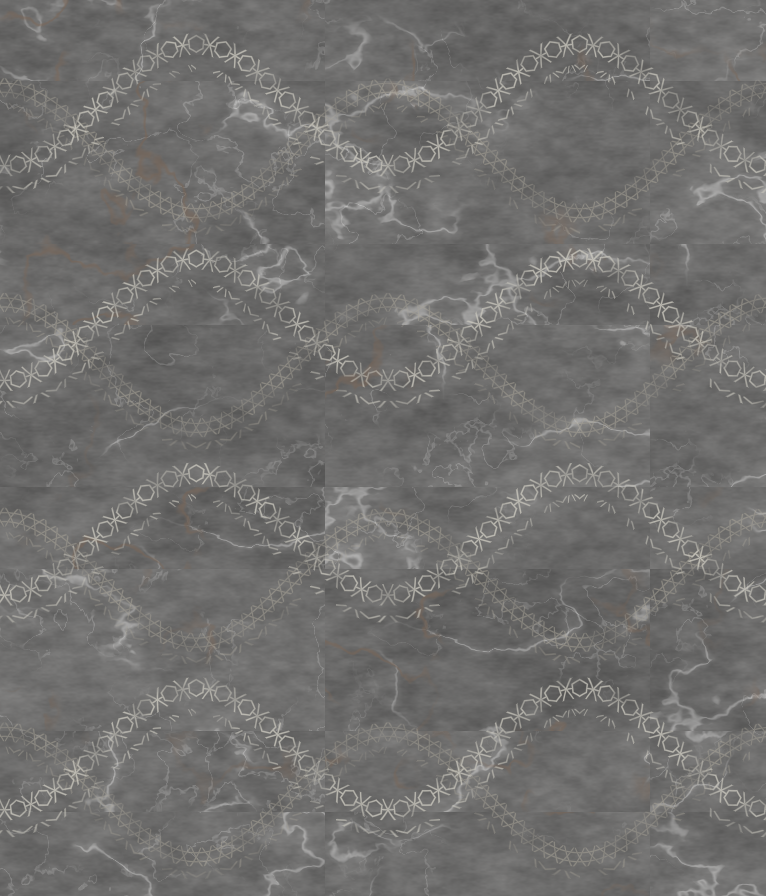
Write a Shadertoy shader that draws this pattern.

```glsl
// Grey marble slabs inlaid with pale interlaced wave bands, two across and four down.
// Each point is projected onto a cosine wave; hexagon chains and a fine mesh are drawn in
// along/across coordinates, over slabs of layered noise with ridge-shaped veins.

const float TAU = 6.2831853;
const vec2 REPEAT = vec2(42.8, 23.96);   // wave spacing, in hundredths of the height
const vec2 SLAB = vec2(36.3, 27.2);
const float SLAB_SPLIT = 9.05;
const float CREST_X = 21.9;
const float ARC_LENGTH = 51.8;           // length of one wave

float hash(vec2 p) {
    return fract(sin(dot(p, vec2(127.1, 311.7))) * 43758.5453);
}

float noise(vec2 p) {
    vec2 i = floor(p), f = fract(p);
    f = f * f * (3.0 - 2.0 * f);
    return mix(mix(hash(i), hash(i + vec2(1, 0)), f.x),
               mix(hash(i + vec2(0, 1)), hash(i + vec2(1, 1)), f.x), f.y);
}

float fbm(vec2 p) {
    float sum = 0.0, gain = 0.516;
    for (int i = 0; i < 5; i++) {
        sum += gain * noise(p);
        p = mat2(1.6, 1.2, -1.2, 1.6) * p + 7.3;
        gain *= 0.5;
    }
    return sum;
}

float stroke(float dist, float halfWidth, float aa) {
    return 1.0 - smoothstep(halfWidth - aa, halfWidth + aa, dist);
}

float vein(vec2 p, float width) {
    return 1.0 - smoothstep(0.0, width, abs(fbm(p) - 0.5));
}

vec3 marble(vec2 p) {
    // Slabs: a tall and a short piece in every tile, each with its own tone
    vec2 tile = floor(p / SLAB);
    float lower = step(SLAB_SPLIT, p.y - tile.y * SLAB.y);
    vec2 id = vec2(tile.x, tile.y * 2.0 + lower);
    vec2 q = p + 90.0 * vec2(hash(id + 3.1), hash(id + 8.7));

    float cloud = fbm(q * vec2(0.10, 0.17));
    float fine = fbm(q * vec2(0.5, 0.9) + 20.0);
    float grain = noise(q * vec2(1.8, 4.5));
    float tone = 0.418 + 0.12 * (cloud - 0.5) + 0.13 * (fine - 0.5)
               + 0.025 * (grain - 0.5) + 0.028 * (hash(id) - 0.5);
    vec3 col = tone * vec3(1.005, 1.0, 0.993);

    // Veins: long pale ones, hairline cracks and some rust
    vec2 warped = q + 3.0 * vec2(fbm(q * 0.2), fbm(q * 0.2 + 31.0));
    float patches = smoothstep(0.42, 0.7, noise(q * 0.11 + 5.0));
    float pale = vein(warped * vec2(0.07, 0.11), 0.016) * patches;
    float haze = vein(warped * vec2(0.07, 0.11), 0.07) * patches;
    float crack = vein(warped * 0.24 + 50.0, 0.022) * smoothstep(0.4, 0.8, noise(q * 0.16));
    float rust = vein(warped * 0.10 + 70.0, 0.03) * smoothstep(0.55, 0.85, noise(q * 0.13 + 40.0));
    col += 0.15 * pale + 0.045 * haze + 0.10 * crack;
    return mix(col, vec3(0.48, 0.40, 0.34), 0.55 * rust);
}

// Nearest point on the wave: x = share of arc length, y = signed offset, z = distance
vec3 alongWave(vec2 p, float amplitude) {
    float x = p.x, k = TAU / REPEAT.x;
    vec2 tangent, delta;
    for (int i = 0; i < 4; i++) {
        tangent = normalize(vec2(1.0, -amplitude * k * sin(k * x)));
        delta = p - vec2(x, amplitude * cos(k * x));
        if (i < 3) x += dot(delta, tangent) * tangent.x;
    }
    float turn = x / REPEAT.x;
    float arc = turn - 0.17 * sin(2.0 * TAU * turn) / (2.0 * TAU);
    return vec3(arc, dot(delta, vec2(-tangent.y, tangent.x)), length(delta));
}

vec2 foldRow(vec2 p, float centreY) {
    float row = clamp(round((p.y - centreY) / REPEAT.y), 0.0, 3.0);
    return vec2(p.x - CREST_X, p.y - centreY - row * REPEAT.y);
}

// Hexagons joined by crossed struts and a short bar
float hexChain(float arc, float across, float aa) {
    const float CELLS = 17.0;
    float x = abs(fract(arc * CELLS + 0.5) - 0.5) * ARC_LENGTH / CELLS;
    float y = abs(across), gap = 0.5 * ARC_LENGTH / CELLS - x;
    float hexagon = abs(max(x, 0.5 * x + 0.866 * y) - 0.8);
    float strut = max(abs(0.5 * y - 0.866 * gap), y - 1.1);
    float bar = max(y, 0.8 - x);
    return stroke(min(hexagon, min(strut, bar)), 0.085, aa);
}

// Band of crossed diagonals with two rails
float mesh(float arc, float across, float aa) {
    const float CELLS = 37.0;
    float pitch = ARC_LENGTH / CELLS, spacing = 0.866 * pitch;
    vec2 diagonals = 0.866 * arc * ARC_LENGTH + 0.5 * across * vec2(1, -1);
    vec2 d = abs(diagonals - spacing * round(diagonals / spacing));
    float rail = abs(abs(across) - 0.5);
    return stroke(min(min(d.x, d.y), rail), 0.07, aa) * stroke(abs(across), 1.05, aa);
}

// Broken lower halves of a hexagon chain, shifted below the main band
float trail(vec3 wave, float shift, float aa) {
    float kept = step(0.22, hash(vec2(floor(wave.x * 34.0), shift)));
    return hexChain(wave.x, wave.y - shift, aa) * smoothstep(-aa, aa, wave.y - shift - 0.4) * kept;
}

void mainImage(out vec4 fragColor, in vec2 fragCoord) {
    vec2 p = 100.0 * vec2(fragCoord.x, iResolution.y - fragCoord.y) / iResolution.y;
    float aa = 75.0 / iResolution.y;
    vec3 col = marble(p);
    float wear = mix(0.5, 1.0, smoothstep(0.25, 0.7, fbm(p * 0.45 + 11.0)));

    // Faint mesh wave, then the bright hexagon wave over it
    vec3 faint = alongWave(foldRow(p, 16.8), 7.0);
    float faintInk = mesh(faint.x, faint.y, aa) + 0.7 * trail(faint, 1.25, aa);
    faintInk *= step(faint.z, 3.2);
    col = mix(col, vec3(0.67, 0.65, 0.60), 0.55 * wear * min(faintInk, 1.0));

    vec3 bright = alongWave(foldRow(p, 11.7), -6.8);
    float brightInk = hexChain(bright.x, bright.y, aa) + 0.8 * trail(bright, 1.9, aa);
    brightInk *= step(bright.z, 3.6);
    col = mix(col, vec3(0.80, 0.79, 0.75), 0.8 * wear * min(brightInk, 1.0));

    fragColor = vec4(col, 1.0);
}
```
